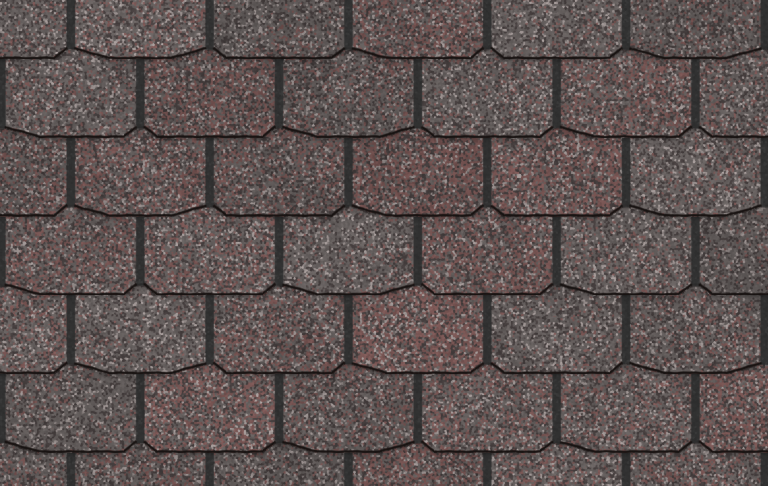
Reproduce this texture procedurally as a Shadertoy shader.

```glsl
// Layout, in units of canvas height
const float TAB_WIDTH = 0.2856;
const float ROW_HEIGHT = 0.1620;
const vec2 ORIGIN = vec2(0.003, 0.068);
const float SLOT_HALF = 0.0088;
const float LONG_CUT = 0.070;
const float SHORT_CUT = 0.025;
const float CUT_RISE = 0.0195;
const float LINE_HALF = 0.0026;
const float WOBBLE = 0.0005;

// Surface
const float GRAINS = 235.0;
const float GRAIN_BLEND = 4.8;
const float LIGHT_SHARE = 0.12;
const float DARK_SHARE = 0.25;
const float TAB_CONTRAST = 0.12;
const float SHADOW_DEPTH = 0.25;
const float SHADOW_REACH = 0.005;
const vec3 GREY_GRAIN = vec3(0.380, 0.357, 0.352);
const vec3 RED_GRAIN = vec3(0.450, 0.320, 0.312);
const vec3 LIGHT_GRAIN = vec3(0.590, 0.555, 0.548);
const vec3 DARK_GRAIN = vec3(0.260, 0.233, 0.232);
const vec3 SLOT_COLOR = vec3(0.195, 0.195, 0.195);
const vec3 LINE_COLOR = vec3(0.085, 0.065, 0.060);

vec3 hash3(vec2 p) {
    vec3 q = fract(p.xyx * vec3(0.1031, 0.1030, 0.0973));
    q += dot(q, q.yxz + 33.33);
    return fract((q.xxy + q.yzz) * q.zyx);
}

// Horizontal position in tabs; alternate rows shift by half a tab
float tabCoord(float x, float row) {
    return (x - ORIGIN.x) / TAB_WIDTH - 0.5 * mod(row, 2.0);
}

// Height and slope of one clipped corner, at a distance from the slot
vec2 cornerCut(float d, float len) {
    float inside = step(0.0, d) * step(d, len);
    return vec2(CUT_RISE * clamp(1.0 - d / len, 0.0, 1.0), inside * CUT_RISE / len);
}

// Lower edge of a tab above its row base: height and slope
vec2 lowerEdge(float x, float row) {
    float t = tabCoord(x, row);
    float u = fract(t) * TAB_WIDTH;
    float kind = mod(floor(t) + 2.0 * mod(row, 2.0), 4.0);
    float leftLen = mod(kind, 2.0) < 0.5 ? LONG_CUT : SHORT_CUT;
    float rightLen = abs(kind - 2.0) < 0.5 ? LONG_CUT : SHORT_CUT;
    vec2 left = cornerCut(u - SLOT_HALF, leftLen);
    vec2 right = cornerCut(TAB_WIDTH - u - SLOT_HALF, rightLen);
    vec2 edge = left.x > right.x ? left : right;
    edge.x += WOBBLE * (sin(x * 97.0 + row * 2.3) + 0.6 * sin(x * 233.0 + row));
    return edge;
}

// Soft cellular granules: each cell picks one mineral colour
vec3 granules(vec2 p, float redness) {
    vec2 g = p * GRAINS;
    vec2 cell = floor(g);
    vec3 sum = vec3(0.0);
    float total = 0.0;
    for (int j = -1; j <= 1; j++) {
        for (int i = -1; i <= 1; i++) {
            vec2 id = cell + vec2(i, j);
            vec3 h = hash3(id + 17.0);
            vec2 d = id + 0.15 + 0.7 * h.xy - g;
            vec3 pick = hash3(id + 431.0);
            vec3 c = mix(GREY_GRAIN, RED_GRAIN, step(pick.y, redness));
            c = pick.x < LIGHT_SHARE ? LIGHT_GRAIN : c;
            c = pick.x > 1.0 - DARK_SHARE ? DARK_GRAIN : c;
            float w = exp(-GRAIN_BLEND * dot(d, d));
            sum += w * c * (0.90 + 0.20 * pick.z);
            total += w;
        }
    }
    return sum / total;
}

// Broad drifting stains from layered sines
float stains(vec2 p) {
    return 0.5 * sin(p.x * 23.0 + 2.0 * sin(p.y * 17.0))
         + 0.5 * sin(p.y * 31.0 + 1.7 * sin(p.x * 19.0));
}

void mainImage(out vec4 fragColor, in vec2 fragCoord) {
    vec2 p = fragCoord / iResolution.y;
    float px = 1.0 / iResolution.y;

    // Locate the row and its lower edge
    float row = floor((p.y - ORIGIN.y) / ROW_HEIGHT);
    float rise = p.y - ORIGIN.y - row * ROW_HEIGHT;
    vec2 edge = lowerEdge(p.x, row);
    float above = (rise - edge.x) / length(vec2(1.0, edge.y));

    // Clipped corners reveal the row below
    float owner = above < 0.0 ? row - 1.0 : row;
    vec3 tabHash = hash3(vec2(floor(tabCoord(p.x, owner)), owner) + 61.0);
    float redness = 0.12 + 0.62 * tabHash.x * tabHash.x + 0.12 * stains(p);
    float shade = 1.0 + TAB_CONTRAST * (tabHash.y - 0.5) + 0.03 * stains(p.yx + 3.0);
    vec3 grain = granules(p, redness);
    vec3 color = grain * shade;

    // Slots between tabs
    float t = tabCoord(p.x, row);
    float slotDist = abs(t - floor(t + 0.5)) * TAB_WIDTH - SLOT_HALF;
    float slot = smoothstep(px, -px, slotDist) * smoothstep(-px, px, above);
    color = mix(color, SLOT_COLOR * (0.75 + 0.7 * grain.g), slot);

    // Shadow cast by the overlapping edge
    float drop = above < 0.0 ? -above : ROW_HEIGHT - rise + lowerEdge(p.x, row + 1.0).x;
    color *= 1.0 - SHADOW_DEPTH * exp(-drop / SHADOW_REACH);

    // Dark thickness of the lower edge, absent across the slots
    float line = smoothstep(px, -px, abs(above - LINE_HALF) - LINE_HALF);
    line *= 1.0 - 0.9 * smoothstep(px, -px, slotDist + 0.002);
    color = mix(color, LINE_COLOR, 0.95 * line);

    fragColor = vec4(color, 1.0);
}
```
